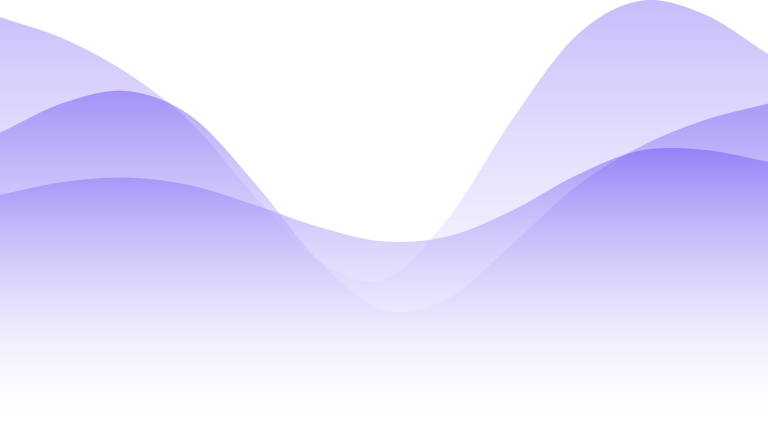
Give the GLSL for this background, as a Shadertoy shader.

```glsl
// Three translucent violet waves overlap on white, each fading to white downward.
// Every crest line is a smooth cubic through evenly spaced heights; the layers
// are blended back to front with a vertical falloff below their highest point.

#define KNOTS 13
#define VIOLET vec3(0.46, 0.35, 0.956)
#define PAPER vec3(1.0)
#define FADE_POWER 1.7
#define BACK_OPACITY 0.40
#define MIDDLE_OPACITY 0.53
#define FRONT_OPACITY 0.53

// Crest heights from left to right, as fractions of the canvas height
const float BACK[KNOTS] = float[KNOTS](
    0.960, 0.909, 0.828, 0.711, 0.538, 0.389, 0.347,
    0.490, 0.720, 0.916, 0.998, 0.967, 0.874);
const float MIDDLE[KNOTS] = float[KNOTS](
    0.690, 0.760, 0.787, 0.727, 0.569, 0.387, 0.275,
    0.303, 0.429, 0.564, 0.657, 0.719, 0.758);
const float FRONT[KNOTS] = float[KNOTS](
    0.545, 0.575, 0.585, 0.566, 0.520, 0.469, 0.436,
    0.448, 0.508, 0.590, 0.648, 0.650, 0.622);

// Slope at a knot, one-sided at the two ends
float knotSlope(float heights[KNOTS], int i) {
    int before = max(i - 1, 0);
    int after = min(i + 1, KNOTS - 1);
    return (heights[after] - heights[before]) / float(after - before);
}

// Cubic Hermite curve through the knots, x from 0 to 1
float crestHeight(float heights[KNOTS], float x) {
    float position = clamp(x, 0.0, 1.0) * float(KNOTS - 1);
    int i = min(int(position), KNOTS - 2);
    float t = position - float(i);
    float s = 1.0 - t;
    return s * s * ((1.0 + 2.0 * t) * heights[i] + t * knotSlope(heights, i))
         + t * t * ((3.0 - 2.0 * t) * heights[i + 1] - s * knotSlope(heights, i + 1));
}

// Blend one wave over the colour behind it
vec3 addWave(vec3 behind, vec2 uv, float heights[KNOTS], float opacity) {
    float peak = heights[0];
    for (int i = 1; i < KNOTS; i++) peak = max(peak, heights[i]);

    float depth = crestHeight(heights, uv.x) - uv.y;
    float edgeWidth = max(length(vec2(dFdx(depth), dFdy(depth))), 1e-5);
    float coverage = clamp(0.5 + depth / edgeWidth, 0.0, 1.0);

    float strength = pow(clamp(uv.y / peak, 0.0, 1.0), FADE_POWER);
    vec3 tint = mix(PAPER, VIOLET, strength);
    return mix(behind, tint, opacity * coverage);
}

void mainImage(out vec4 fragColor, in vec2 fragCoord) {
    vec2 uv = fragCoord / iResolution.xy;
    vec3 color = PAPER;
    color = addWave(color, uv, BACK, BACK_OPACITY);
    color = addWave(color, uv, MIDDLE, MIDDLE_OPACITY);
    color = addWave(color, uv, FRONT, FRONT_OPACITY);
    fragColor = vec4(color, 1.0);
}
```
